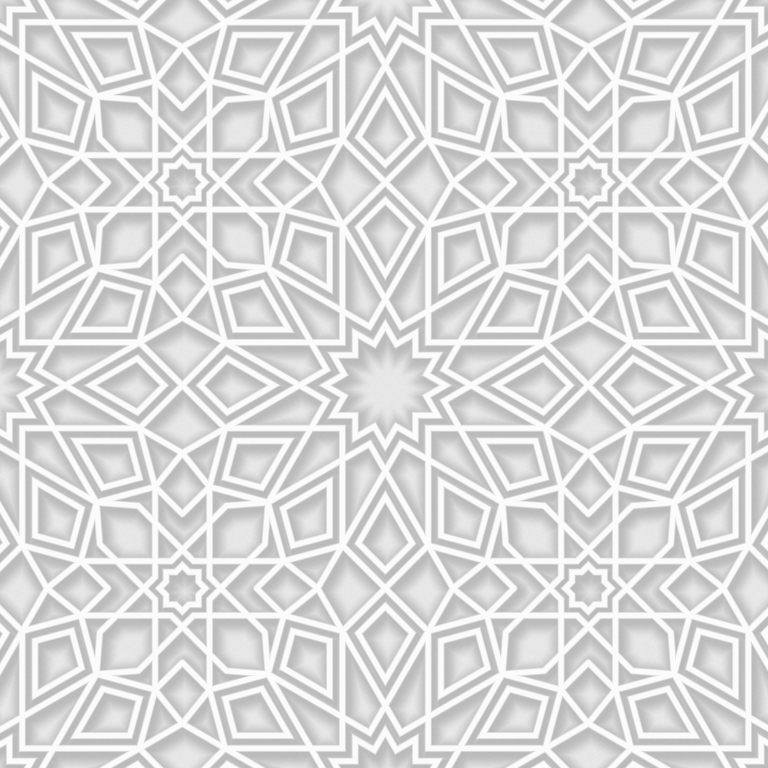
This pattern is drawn by a Shadertoy shader. Its source:

```glsl
// Embossed white lattice of twelve- and eight-pointed stars on soft grey.
const float HALF_TILE = 0.2643;               // half the repeat, in canvas heights
const vec2  STAR_CENTER = vec2(0.5017, 0.4983);
const float LINE = 0.0150;                    // half line width, in half tiles
const float GAP = 0.0630;                     // inset of the inner outlines
const vec2  SHADOW_SHIFT = vec2(-0.012, 0.020);
const float SHADOW_REACH = 0.078;
const float GRAIN = 0.010;
const vec3  WHITE = vec3(0.985);
const vec3  GROUND = vec3(0.905);
const vec3  SHADE = vec3(0.735);

const float PI = 3.14159265;
const float STAR12 = 0.2113;                  // distance of star sides from center
const float STAR8 = 0.1340;

float hash(vec2 p) {
    return fract(sin(dot(p, vec2(127.1, 311.7))) * 43758.5453);
}

float segment(vec2 p, vec2 a, vec2 b) {
    vec2 pa = p - a, ba = b - a;
    return length(pa - ba * clamp(dot(pa, ba) / dot(ba, ba), 0.0, 1.0));
}

// Twelve-pointed star with its ring of kites, p measured from its center
float rosette12(vec2 p) {
    float sector = PI / 6.0;
    float a = abs(mod(atan(p.y, p.x) + 0.5 * sector, sector) - 0.5 * sector);
    vec2 q = length(p) * vec2(cos(a), sin(a));

    vec2 tip = vec2(2.0 * STAR12, 0.0);
    vec2 shoulder = vec2(1.0 - STAR12, STAR12);
    vec2 outer = vec2(1.0, 0.0);
    float d = min(segment(q, tip, shoulder), segment(q, shoulder, outer));

    float side = dot(q, vec2(0.5, 0.8660));
    d = min(d, abs(side - STAR12));
    d = min(d, abs(side - STAR12 + GAP));

    float kite = min(dot(q - tip, vec2(0.5, -0.8660)),
                     dot(outer - q, vec2(0.7071)));
    return min(d, abs(kite - GAP));
}

// Eight-pointed star with leaves and diamonds, p measured from its center
float rosette8(vec2 p) {
    vec2 q = p.x > p.y ? p : p.yx;
    vec2 contact = vec2(0.5, STAR8);
    vec2 diamondTip = vec2(0.6667, 0.0);
    vec2 leafBend = vec2(STAR8 * 1.4142 + 0.217, 0.217);

    float star = min(q.x, (q.x + q.y) * 0.7071);
    float d = min(abs(star - STAR8), abs(star - STAR8 + GAP * 0.86));
    d = min(d, segment(q, vec2(STAR8), contact));
    d = min(d, segment(q, contact, diamondTip));
    d = min(d, segment(q, contact, vec2(0.5 - STAR8, 0.0)));
    d = min(d, segment(q, diamondTip, vec2(1.0 - STAR12, STAR12)));
    d = min(d, segment(q, vec2(STAR8 * 1.4142, 0.0), leafBend));
    return min(d, segment(q, leafBend, vec2(2.0 * STAR12)));
}

// Distance to the edge of the nearest strap
float lattice(vec2 p) {
    vec2 w = abs(mod(p + 1.0, 2.0) - 1.0);
    return min(rosette12(w), rosette8(1.0 - w)) - LINE;
}

void mainImage(out vec4 fragColor, in vec2 fragCoord) {
    vec2 uv = fragCoord / iResolution.y;
    vec2 p = (uv - STAR_CENTER) / HALF_TILE;
    float pixel = 1.0 / (iResolution.y * HALF_TILE);

    // Soft drop shadow on lightly grained ground
    float shadow = 1.0 - smoothstep(-0.005, SHADOW_REACH, lattice(p + SHADOW_SHIFT));
    vec3 color = mix(GROUND, SHADE, shadow);
    color += GRAIN * (hash(floor(uv * 384.0)) - 0.5);

    // Raised white straps
    float edge = max(pixel, 0.006);
    color = mix(color, WHITE, 1.0 - smoothstep(-edge, edge, lattice(p)));
    fragColor = vec4(color, 1.0);
}
```
